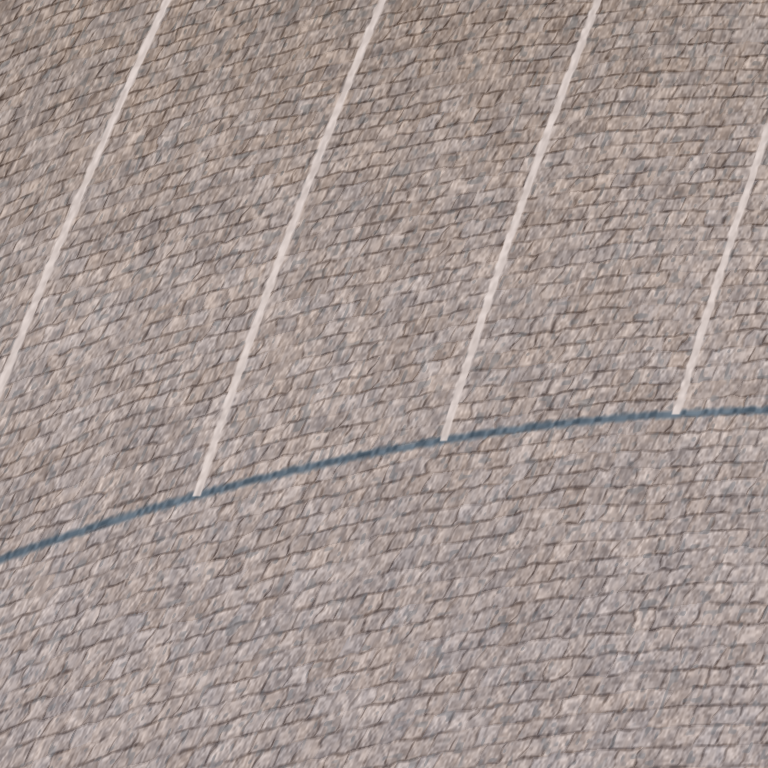
Write a WebGL 1 fragment shader that draws this texture.

```glsl
precision highp float;
// Sunlit paving seen at a slant: curved courses of small bricks, a blue arc
// and four pale painted stripes that end on it. Bricks live in a sheared
// frame that follows the arc; hashed noise adds tone, grain and worn joints.

#define COURSE_PITCH 0.0215
#define BRICK_LENGTH 0.0270
#define PERSPECTIVE 0.25
#define JOINT_DEPTH 0.175
#define BRICK_VARIATION 0.075
#define GRAIN_STRENGTH 0.31
#define STRIPE_HALF_WIDTH 0.0048
#define STRIPE_BOW 0.0095
#define ARC_HALF_WIDTH 0.0048
#define STONE vec3(0.671, 0.618, 0.597)
#define STRIPE_PAINT vec3(0.855, 0.805, 0.785)
#define ARC_PAINT vec3(0.330, 0.395, 0.450)

uniform vec2 u_resolution;

float hash(vec2 p) {
  vec3 q = fract(p.xyx * 0.1031);
  q += dot(q, q.yzx + 33.33);
  return fract((q.x + q.y) * q.z);
}

float noise(vec2 p) {
  vec2 cell = floor(p);
  vec2 f = fract(p);
  f = f * f * (3.0 - 2.0 * f);
  return mix(mix(hash(cell), hash(cell + vec2(1.0, 0.0)), f.x),
             mix(hash(cell + vec2(0.0, 1.0)), hash(cell + 1.0), f.x), f.y);
}

float arcHeight(float x) {
  return 0.271 + x * (0.372 - 0.177 * x);
}

float arcSlope(float x) {
  return 0.372 - 0.354 * x;
}

// Soft-edged band: 1 inside the half width, 0 outside.
float band(float distanceToCentre, float halfWidth, float softness) {
  return 1.0 - smoothstep(halfWidth - softness, halfWidth + softness,
                          abs(distanceToCentre));
}

// Coverage of the stripes, each running from the top edge to the arc.
float stripes(vec2 p, float softness) {
  float cover = 0.0;
  for (int i = 0; i < 4; i++) {
    float n = float(i);
    float footX = -0.1 + n * (0.3565 + (n - 1.0) * (0.0032 * (n - 2.0) - 0.018));
    float footY = arcHeight(footX);
    float headX = 0.218 + 0.2803 * n;
    float t = (1.0 - p.y) / (1.0 - footY);
    float bow = STRIPE_BOW * (1.0 - 0.2 * n);
    float centre = mix(headX, footX, t) - bow * 4.0 * t * (1.0 - t);
    float lean = (headX - footX) / (1.0 - footY);
    float across = (p.x - centre) * inversesqrt(1.0 + lean * lean);
    float aboveFoot = smoothstep(-softness, softness, p.y - footY + 0.001);
    cover = max(cover, band(across, STRIPE_HALF_WIDTH, softness) * aboveFoot);
  }
  return cover;
}

vec3 paving(vec2 p, vec2 frame, float pixel) {
  // Uneven courses, broken into staggered bricks of varied length.
  vec2 wobble = vec2(noise(frame * 75.0), noise(frame * 75.0 + 40.0)) - 0.5;
  float course = frame.y * (1.0 + PERSPECTIVE * frame.y) / COURSE_PITCH;
  course += 0.20 * wobble.y + 0.45 * (noise(frame * 9.0) - 0.5);
  float row = floor(course);
  float along = frame.x / BRICK_LENGTH + 0.5 * row + 0.4 * hash(vec2(row, 7.0));
  along += 0.30 * wobble.x - 0.16 * fract(course);
  vec2 brick = vec2(floor(along), row) + 100.0;
  vec2 inside = fract(vec2(along, course));

  // Each brick sits at its own height, so its joints differ in depth.
  vec2 edge = min(inside, 1.0 - inside) * vec2(BRICK_LENGTH, COURSE_PITCH);
  float soft = 0.0022 + 0.5 * pixel;
  float bedJoint = 1.0 - smoothstep(0.0003, soft + 0.0006, edge.y);
  float sideJoint = 1.0 - smoothstep(0.0003, soft + 0.0002, edge.x);
  float wear = smoothstep(0.15, 0.72, noise(frame * vec2(62.0, 80.0) + 20.0));
  float joint = max(bedJoint * (0.15 + 0.85 * wear),
                    sideJoint * (0.20 + 0.70 * wear));
  float litEdge = band(inside.x - 0.24, 0.07, 0.07) * (1.0 - bedJoint);

  // Grain is drawn out along the lean of the bricks.
  float coarse = noise(frame * vec2(175.0, 100.0) + 60.0) - 0.5;
  float fine = noise(frame * vec2(340.0, 215.0) + 130.0) - 0.5;
  float grain = 0.42 * coarse + 0.58 * fine;
  float patches = noise(p * 5.0 + 3.0) - 0.5;
  float tone = BRICK_VARIATION * (hash(brick) - 0.5) + GRAIN_STRENGTH * grain
             + 0.018 * patches + 0.020 * smoothstep(0.1, 0.9, inside.y)
             + 0.035 * litEdge * wear - JOINT_DEPTH * joint;
  vec3 color = STONE + tone;

  // Warm and cool bricks, bluish pits, and a browner, darker far end.
  float warmth = 0.8 * (hash(brick + 31.0) - 0.5) + 0.8 * coarse;
  color += vec3(0.022, 0.002, -0.020) * warmth;
  float pit = smoothstep(0.70, 0.92, noise(frame * vec2(155.0, 115.0) + 210.0));
  color = mix(color, vec3(0.42, 0.44, 0.46), 0.38 * pit);
  float far = smoothstep(0.55, 1.08, p.y + 0.08 * (0.5 - p.x));
  color -= vec3(0.054, 0.060, 0.072) * far;
  return color + vec3(-0.006, -0.002, 0.006) * (1.0 - smoothstep(0.1, 0.6, p.y));
}

void main() {
  vec2 p = gl_FragCoord.xy / u_resolution;
  float pixel = 1.0 / min(u_resolution.x, u_resolution.y);
  float height = p.y - arcHeight(p.x);
  vec2 frame = vec2(p.x - (0.46 - 0.13 * p.x) * height, height);
  vec3 color = paving(p, frame, pixel);

  // Paint lies over the bricks and keeps a trace of their roughness.
  float rough = noise(frame * vec2(210.0, 130.0) + 300.0) - 0.5;
  float softness = 0.0012 + 0.5 * pixel;
  float slope = arcSlope(p.x);
  float arcDistance = height * inversesqrt(1.0 + slope * slope) + 0.0032 * rough;
  float arcCover = band(arcDistance, ARC_HALF_WIDTH, softness + 0.0020);
  color = mix(color, ARC_PAINT + 0.20 * rough, 0.88 * arcCover);
  float stripeCover = stripes(p + vec2(0.0026 * rough, 0.0), softness);
  color = mix(color, STRIPE_PAINT + 0.12 * rough, 0.92 * stripeCover);

  gl_FragColor = vec4(clamp(color, 0.0, 1.0), 1.0);
}
```
